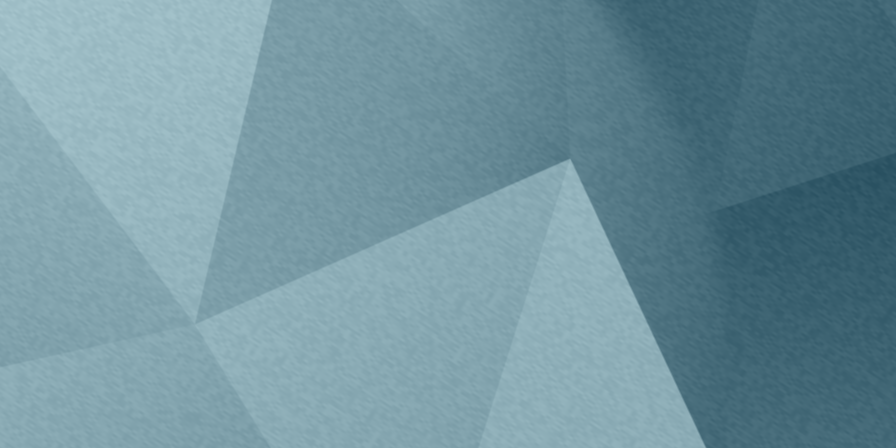
A Shadertoy shader for this background:

```glsl
// Faceted blue-grey paper: folded triangles with soft shading and a woven grain
#define DARK vec3(0.20, 0.352, 0.412)
#define LIGHT vec3(0.665, 0.785, 0.815)
#define EDGE_SOFT 0.003
#define FOLD_SOFT 0.03
#define WEAVE_SCALE vec2(90.0, 185.0)
#define WEAVE_AMOUNT 0.11
#define LEFT_HUB vec2(0.435, 0.276)
#define MID_HUB vec2(1.273, 0.646)
#define RIGHT_HUB vec2(1.596, 0.529)

float hash(vec2 p) {
    vec3 q = fract(vec3(p.xyx) * 0.1031);
    q += dot(q, q.yzx + 33.33);
    return fract((q.x + q.y) * q.z);
}

float noise(vec2 p) {
    vec2 cell = floor(p), f = fract(p);
    f = f * f * (3.0 - 2.0 * f);
    return mix(mix(hash(cell), hash(cell + vec2(1, 0)), f.x),
               mix(hash(cell + vec2(0, 1)), hash(cell + vec2(1, 1)), f.x), f.y);
}

// 1 on the left of the directed line from a to b, 0 on its right
float leftOf(vec2 p, vec2 a, vec2 b) {
    vec2 d = normalize(b - a);
    return smoothstep(-EDGE_SOFT, EDGE_SOFT, dot(p - a, vec2(-d.y, d.x)));
}

// Tone of a face: a linear ramp through an anchor point
float ramp(vec2 p, vec2 anchor, float tone, vec2 slope) {
    return tone + dot(p - anchor, slope);
}

// Faces fanned around the left hub
float leftFaces(vec2 p) {
    float aboveRidge = leftOf(p, LEFT_HUB, MID_HUB);
    float tone = ramp(p, LEFT_HUB, 0.70, vec2(-0.18, 0.24));
    tone = mix(tone, ramp(p, LEFT_HUB, 0.66, vec2(0.02, 0.24)),
               leftOf(p, vec2(0.0, 0.18), LEFT_HUB));
    tone = mix(tone, ramp(p, LEFT_HUB, 0.79, vec2(-0.08, 0.14)),
               leftOf(p, vec2(0.0, 0.852), LEFT_HUB));
    tone = mix(tone, ramp(p, LEFT_HUB, 0.81, vec2(-0.19, 0.18)),
               leftOf(p, LEFT_HUB, vec2(0.604, 0.0)) * (1.0 - aboveRidge));
    float hollow = 0.26 * exp(-4.0 * distance(p, MID_HUB));
    return mix(tone, ramp(p, LEFT_HUB, 0.64, vec2(-0.14, 0.0)) - hollow,
               leftOf(p, vec2(0.607, 1.0), LEFT_HUB) * aboveRidge);
}

// Dark faces beyond the rounded fold
float rightFaces(vec2 p) {
    float tone = ramp(p, RIGHT_HUB, 0.11, vec2(0.10, -0.04));
    tone = mix(tone, ramp(p, RIGHT_HUB, 0.14, vec2(-0.25, 0.10)),
               leftOf(p, vec2(1.693, 1.0), RIGHT_HUB));
    tone = mix(tone, 0.16, leftOf(p, vec2(1.958, 1.0), vec2(2.0, 0.935)));
    return mix(ramp(p, RIGHT_HUB, 0.01, vec2(-0.08, -0.32)), tone,
               leftOf(p, RIGHT_HUB, vec2(2.0, 0.659)));
}

void mainImage(out vec4 fragColor, in vec2 fragCoord) {
    vec2 p = fragCoord / iResolution.xy * vec2(2.0, 1.0);

    // Left side, then the faces fanned around the middle hub
    float tone = leftFaces(p);
    tone = mix(tone, ramp(p, MID_HUB, 0.82, vec2(-0.04, 0.11)),
               leftOf(p, MID_HUB, vec2(1.068, 0.0)) * (1.0 - leftOf(p, LEFT_HUB, MID_HUB)));
    tone = mix(tone, ramp(p, MID_HUB, 0.31, vec2(-0.85, 0.04)),
               leftOf(p, vec2(0.885, 1.0), MID_HUB));
    tone = mix(tone, ramp(p, MID_HUB, 0.36, vec2(-0.65, 0.02)),
               leftOf(p, vec2(1.255, 1.0), MID_HUB) * leftOf(p, MID_HUB, vec2(1.576, 0.0)));

    // Rounded fold into the dark right side, softer towards the top
    float rise = max(p.y - 0.3, 0.0);
    float foldX = 1.62 - 0.524 * pow(rise, 1.77);
    float foldSoft = FOLD_SOFT + 0.06 * rise;
    tone = mix(tone, rightFaces(p), smoothstep(-foldSoft, foldSoft, p.x - foldX));

    // Woven grain, stretched along a falling diagonal
    vec2 along = normalize(vec2(1.0, -0.65));
    vec2 weave = vec2(dot(p, along), dot(p, vec2(-along.y, along.x)));
    tone += WEAVE_AMOUNT * (noise(weave * WEAVE_SCALE + 200.0) - 0.5);

    fragColor = vec4(mix(DARK, LIGHT, tone), 1.0);
}
```
